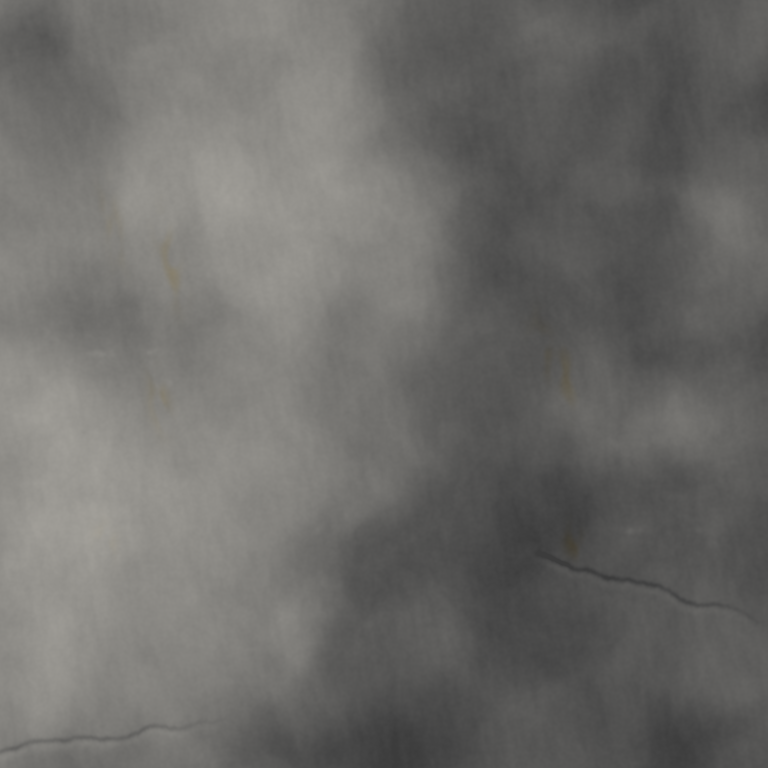
This texture is drawn by a three.js fragment shader. Its source:

```glsl
varying vec2 vUv;

vec2 hash2(vec2 p) {
  vec3 q = fract(p.xyx * vec3(0.1031, 0.103, 0.0973));
  q += dot(q, q.yzx + 33.33);
  return fract((q.xx + q.yz) * q.zy);
}

vec2 gradientAt(vec2 cell) {
  float angle = 6.2832 * hash2(cell + 100.0).x;
  return vec2(cos(angle), sin(angle));
}

float gradientNoise(vec2 p) {
  vec2 i = floor(p), f = fract(p);
  vec2 u = f * f * f * (f * (f * 6.0 - 15.0) + 10.0);
  float a = dot(gradientAt(i), f);
  float b = dot(gradientAt(i + vec2(1, 0)), f - vec2(1, 0));
  float c = dot(gradientAt(i + vec2(0, 1)), f - vec2(0, 1));
  float d = dot(gradientAt(i + 1.0), f - 1.0);
  return mix(mix(a, b, u.x), mix(c, d, u.x), u.y);
}

float fbm(vec2 p) {
  float sum = 0.0, amplitude = 1.0;
  for (int i = 0; i < 5; i++) {
    sum += amplitude * gradientNoise(p);
    p = mat2(1.6, 1.2, -1.2, 1.6) * p + 7.3;
    amplitude *= 0.48;
  }
  return sum;
}

float blotch(vec2 p, vec2 center, vec2 radius) {
  vec2 d = (p - center) / radius;
  return exp(-dot(d, d));
}

// Hairline fading at both ends: x is the dark line, y the lit edge below
vec2 crack(vec2 p, vec2 a, vec2 b) {
  vec2 along = b - a;
  float t = dot(p - a, along) / dot(along, along);
  float wobble = 0.012 * fbm(vec2(t * 5.0, a.x * 9.0 + 2.0));
  float d = p.y - mix(a.y, b.y, t) - wobble;
  float fade = smoothstep(0.0, 0.06, t) * (1.0 - smoothstep(0.6, 1.0, t));
  fade *= 0.7 + 0.6 * gradientNoise(vec2(t * 12.0, 4.0));
  return fade * vec2(exp(-pow(d / 0.0035, 2.0)), exp(-pow((d + 0.008) / 0.005, 2.0)));
}

void main() {
  vec2 p = vUv;
  vec2 warp = vec2(fbm(p * 4.0 + 3.0), fbm(p * 4.0 + 19.0));
  vec2 q = p + 0.05 * warp;

  // Pale left side passing softly into the dark right side
  float border = 0.33 + 0.24 * smoothstep(0.0, 0.75, p.y) - 0.09 * smoothstep(0.75, 1.0, p.y);
  float tone = mix(0.525, 0.325, smoothstep(-0.14, 0.13, q.x - border));

  // Broad smoky clouds
  tone += 0.07 * blotch(q, vec2(0.29, 0.98), vec2(0.16, 0.14));
  tone += 0.06 * blotch(q, vec2(0.42, 0.71), vec2(0.13, 0.09));
  tone += 0.05 * blotch(q, vec2(0.06, 0.38), vec2(0.16, 0.2));
  tone += 0.09 * blotch(q, vec2(0.39, 0.18), vec2(0.07, 0.08));
  tone += 0.10 * blotch(q, vec2(0.85, 0.45), vec2(0.22, 0.07));
  tone += 0.10 * blotch(q, vec2(0.94, 0.68), vec2(0.07, 0.13));
  tone -= 0.16 * blotch(q, vec2(0.08, 0.91), vec2(0.12, 0.1));
  tone -= 0.07 * blotch(q, vec2(0.1, 0.6), vec2(0.15, 0.06));
  tone -= 0.08 * blotch(q, vec2(0.25, 0.01), vec2(0.4, 0.07));
  tone += 0.10 * fbm(q * vec2(5.0, 4.5) + 11.0);
  tone += 0.025 * fbm(q * 13.0 + 31.0);

  // Faint upright brushing and fine grain
  tone += 0.014 * gradientNoise(vec2(p.x + 0.15 * p.y, p.y * 0.25) * 95.0);
  tone += 0.012 * gradientNoise(p * 120.0) + 0.008 * gradientNoise(p * 230.0);

  // Cracks with a pale lower lip
  vec2 cracks = crack(p, vec2(0.69, 0.28), vec2(1.02, 0.185))
              + crack(p, vec2(-0.03, 0.02), vec2(0.32, 0.068));
  tone += 0.035 * cracks.y - 0.10 * cracks.x;

  // Scattered rust streaks and small pale chips
  float rust = 0.0, chips = 0.0;
  for (int i = 0; i < 7; i++) {
    float n = float(i);
    vec2 h = hash2(vec2(n, 5.0));
    vec2 center = vec2(mix(0.16, 0.72, mod(n, 2.0)) + 0.1 * (h.x - 0.3), 0.28 + 0.45 * h.y);
    vec2 d = p - center + vec2(0.2 * (p.y - center.y) + 0.012 * warp.x, 0.0);
    rust += (0.5 + 0.5 * h.x) * blotch(d, vec2(0.0), vec2(0.012, 0.02 + 0.03 * h.y));
    vec2 chipCenter = vec2(mix(0.05, 0.82, mod(n, 2.0)) + 0.18 * h.y, mix(0.5, 0.28, mod(n, 2.0)) + 0.05 * h.x);
    chips += blotch(p + 0.008 * warp, chipCenter, vec2(0.018 * h.x + 0.005, 0.005));
  }
  rust *= smoothstep(-0.25, 0.35, gradientNoise(p * vec2(55.0, 30.0)));
  chips *= 0.6 + gradientNoise(p * 80.0);
  tone = clamp(tone + 0.05 * chips, 0.235, 0.63);

  // Neutral shadows, slightly warm lights
  float light = max(tone - 0.27, 0.0);
  vec3 color = vec3(tone) - light * vec3(0.0, 0.025, 0.09);
  color -= min(rust, 1.0) * vec3(0.0, 0.025, 0.085);
  gl_FragColor = vec4(color, 1.0);
}
```
